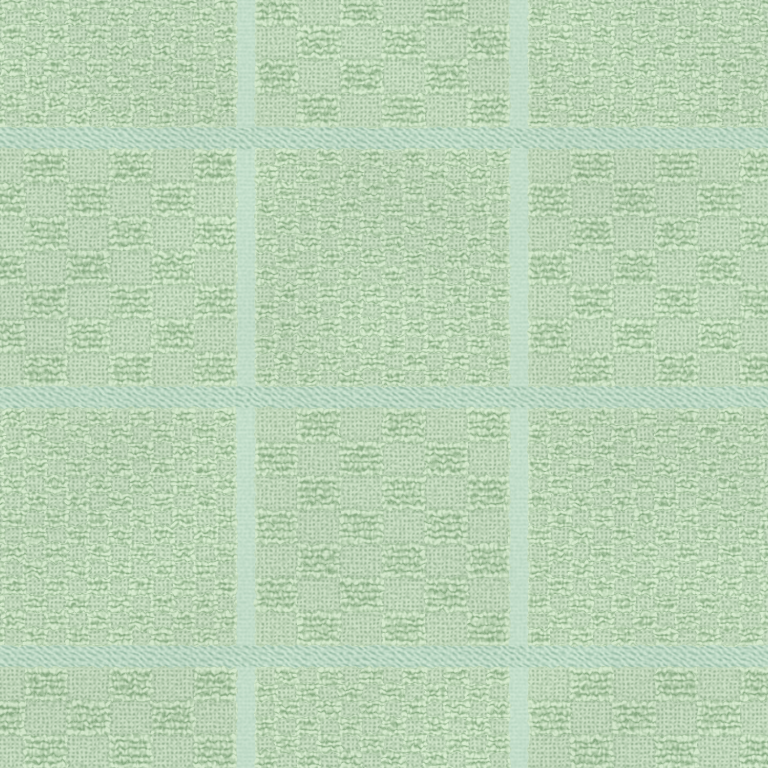
Reproduce this texture procedurally as a three.js fragment shader.

```glsl
// Pale green towelling: panels of coarse and fine terry checks alternate, parted by
// smooth vertical bands and twilled horizontal ones. Each check is a signed distance;
// looped ridges, flat weave and twill are cosine profiles bent by gradient noise.

varying vec2 vUv;

const float TAU = 6.2831853;

// Layout, measured from the upper left
const vec2 PITCH = vec2(0.3555, 0.3375);        // panel plus band
const vec2 BAND_START = vec2(0.3203, 0.1797);   // centre of the first bands
const vec2 BAND_WIDTH = vec2(0.0235, 0.0275);
const vec2 COARSE_CHECKS = vec2(6.0, 7.0);
const vec2 FINE_CHECKS = vec2(12.0, 14.0);

// Threads
const float COARSE_RIDGES = 5.0;                // loop rows per check
const float FINE_RIDGES = 3.0;
const float LOOP_PITCH = 0.0070;
const float WEAVE_PITCH = 0.0056;
const float TWILL_PITCH = 0.0112;
const float TWILL_SLANT = 1.35;
const float GRAIN = 235.0;                      // fibre noise cells across the canvas
const float EDGE_SOFT = 0.0011;
const float WOBBLE = 0.0046;
const float FINE_SWELL = 0.0013;                // extra spread of the small tufts

// Colours
const vec3 LOOP_LIGHT = vec3(0.835, 0.915, 0.805);
const vec3 LOOP_DARK = vec3(0.540, 0.675, 0.520);
const vec3 WEAVE_LIGHT = vec3(0.800, 0.880, 0.775);
const vec3 WEAVE_DARK = vec3(0.610, 0.720, 0.595);
const vec3 BAND_LIGHT = vec3(0.800, 0.895, 0.820);
const vec3 BAND_DARK = vec3(0.590, 0.735, 0.645);

float hash(vec2 p) {
  p = fract(p * vec2(0.1031, 0.1030));
  p += dot(p, p.yx + 33.33);
  return fract((p.x + p.y) * p.y * 17.0);
}

float corner(vec2 cell, vec2 offset) {
  float a = TAU * hash(cell + 71.0);
  return dot(vec2(cos(a), sin(a)), offset);
}

float gradientNoise(vec2 p) {
  vec2 i = floor(p), f = fract(p);
  vec2 u = f * f * f * (f * (f * 6.0 - 15.0) + 10.0);
  vec2 e = vec2(1.0, 0.0);
  return mix(mix(corner(i, f), corner(i + e.xy, f - e.xy), u.x),
             mix(corner(i + e.yx, f - e.yx), corner(i + 1.0, f - 1.0), u.x), u.y);
}

float wave(float x) { return 0.5 + 0.5 * cos(TAU * x); }

// Rows of beaded loops with dark gaps, brighter along the rim of each check
vec3 terry(vec2 p, float rows, float depth, float grain) {
  float row = rows + 0.28 * gradientNoise(p * vec2(150.0, 70.0));
  float gap = pow(1.0 - wave(row - 0.5), 1.5);
  float seam = 1.0 - wave(p.x / LOOP_PITCH + hash(vec2(floor(row), 3.0))
                          + 0.7 * gradientNoise(p * 120.0));
  float rim = 1.0 - smoothstep(0.001, 0.009, depth);
  float tuft = gradientNoise(p * 120.0 + 15.0);
  float light = 0.92 - 0.58 * gap - 0.28 * seam + 0.24 * rim
              + 0.50 * grain + 0.22 * tuft;
  return mix(LOOP_DARK, LOOP_LIGHT, clamp(light, 0.0, 1.0));
}

// Flat ground with a small grid of pinholes and a shadow beside the loops
vec3 weave(vec2 p, float gap, float grain) {
  vec2 q = p / WEAVE_PITCH + 0.35 * gradientNoise(p * 80.0);
  float threads = 1.0 - wave(q.x) * wave(q.y);
  float shadow = 1.0 - smoothstep(0.0, 0.0045, gap);
  float light = 0.12 + 0.75 * threads - 0.28 * shadow + 0.60 * grain;
  return mix(WEAVE_DARK, WEAVE_LIGHT, clamp(light, 0.0, 1.0));
}

vec3 plainBand(vec2 p, float grain) {
  float ribs = wave(p.y / WEAVE_PITCH) * (0.5 + 0.5 * wave(p.x / WEAVE_PITCH));
  float dark = 0.10 + 0.20 * ribs + 0.25 * grain;
  return mix(BAND_LIGHT, BAND_DARK, clamp(dark, 0.0, 1.0));
}

// Slanted stitches broken into short picks
vec3 twillBand(vec2 p, float across, float grain) {
  float stroke = wave((p.x - TWILL_SLANT * p.y) / TWILL_PITCH
                      + 0.5 * gradientNoise(p * 70.0));
  float picks = 0.35 + 0.65 * wave(across * 3.5 + 0.3 * gradientNoise(p * 90.0));
  float dark = 0.08 + 0.80 * stroke * picks + 0.45 * grain;
  return mix(BAND_LIGHT, BAND_DARK, clamp(dark, 0.0, 1.0));
}

void main() {
  vec2 p = vec2(vUv.x, 1.0 - vUv.y);
  float grain = gradientNoise(p * GRAIN);
  vec2 bend = vec2(gradientNoise(p * 105.0), gradientNoise(p * 105.0 + 40.0));
  vec2 grid = (p - BAND_START) / PITCH;
  vec2 panel = floor(grid);
  vec2 local = fract(grid) * PITCH;
  vec2 panelSize = PITCH - BAND_WIDTH;

  // Check pattern: positive distance inside terry, negative on the flat ground
  float coarse = mod(panel.x + panel.y, 2.0);
  vec2 checks = mix(FINE_CHECKS, COARSE_CHECKS, coarse);
  vec2 u = (local - 0.5 * BAND_WIDTH + WOBBLE * bend) / panelSize * checks;
  vec2 side = (0.5 - abs(fract(u) - 0.5)) * panelSize / checks;
  float edge = min(side.x, side.y);
  float raised = mod(floor(u.x) + floor(u.y), 2.0);
  float dist = mix(-edge, edge, raised) + 0.0006 + FINE_SWELL * (1.0 - coarse);
  float rows = u.y * mix(FINE_RIDGES, COARSE_RIDGES, coarse);
  vec3 color = mix(weave(p, -dist, grain), terry(p, rows, dist, grain),
                   smoothstep(-EDGE_SOFT, EDGE_SOFT, dist));

  // Pale fringe of loops, then the bands between panels
  vec2 inset = min(local, PITCH - local) - 0.5 * BAND_WIDTH + 0.8 * WOBBLE * bend;
  float fringe = 1.0 - smoothstep(0.001, 0.006, min(inset.x, inset.y));
  color = mix(color, LOOP_LIGHT, 0.35 * fringe);
  vec2 band = 1.0 - smoothstep(-EDGE_SOFT, EDGE_SOFT, inset);
  float across = fract(grid.y + 0.5) * PITCH.y / BAND_WIDTH.y;
  color = mix(color, plainBand(p, grain), band.x);
  color = mix(color, twillBand(p, across, grain), band.y);

  // Slow unevenness of the dye
  color *= 1.0 + 0.03 * gradientNoise(p * 6.0);
  gl_FragColor = vec4(color, 1.0);
}
```
